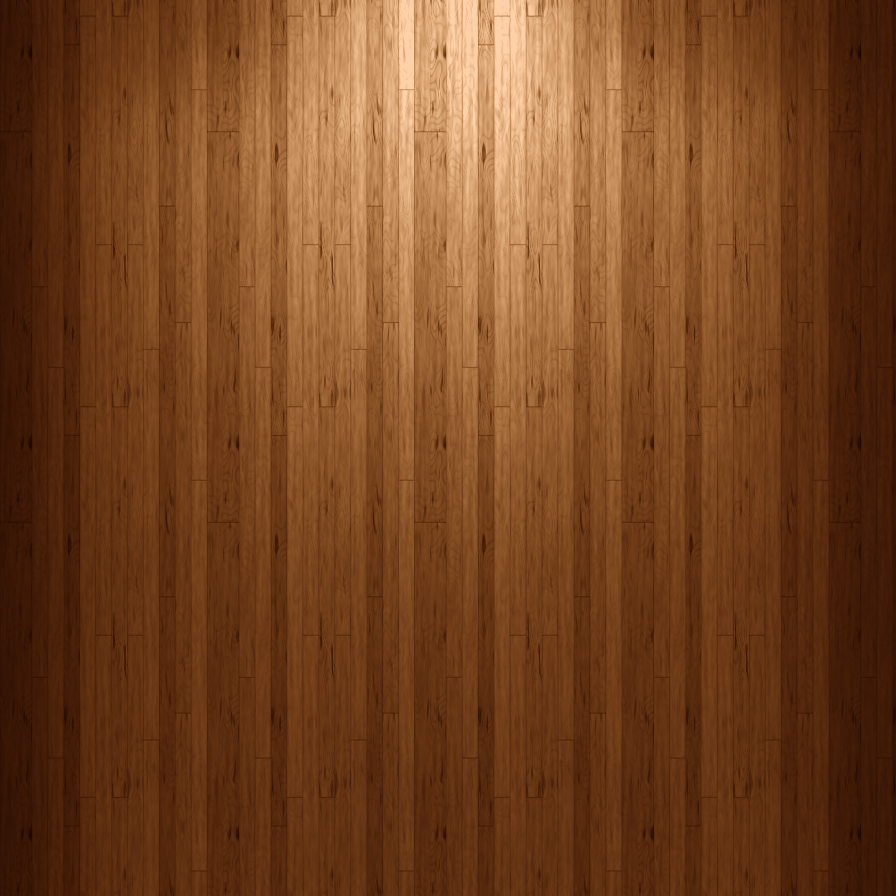
Give the GLSL for this texture, as a three.js fragment shader.

```glsl
// Narrow vertical wooden boards under a warm spotlight falling from the top.
varying vec2 vUv;

// Board layout, in canvas units
const float SLOTS = 13.0;
const float TILE_WIDTH = 0.2313;
const float BOARD_LENGTH = 0.436;
const float SEAM_WIDTH = 0.0014;
const float SEAM_DEPTH = 0.13;
const float JOINT_DEPTH = 0.2;

// Wood figure
const float STREAK_DEPTH = 0.13;
const float RING_DEPTH = 0.12;
const float FLECK_DEPTH = 0.42;
const float BOARD_VARIATION = 0.05;

// Light
const float AMBIENT = 0.38;
const float GLOW = 0.52;
const float GLOW_REACH = 0.5;
const float HOT_SPOT = 0.07;
const float EDGE_SHADE = 0.62;
const float EDGE_WIDTH = 0.17;
const vec3 WOOD_TINT = vec3(1.0, 0.82, 0.66);
const vec3 WOOD_GAMMA = vec3(1.0, 1.5, 2.36);

float hash(vec2 p) {
  vec3 q = fract(vec3(p.xyx) * 0.1031);
  q += dot(q, q.yzx + 33.33);
  return fract((q.x + q.y) * q.z);
}

float cornerSlope(vec2 cell, vec2 offset) {
  float a = 6.2832 * hash(cell);
  return dot(vec2(cos(a), sin(a)), offset);
}

float gradientNoise(vec2 p) {
  vec2 i = floor(p), f = fract(p);
  vec2 w = f * f * f * (f * (f * 6.0 - 15.0) + 10.0);
  vec2 e = vec2(1.0, 0.0);
  float low = mix(cornerSlope(i, f), cornerSlope(i + e, f - e), w.x);
  float high = mix(cornerSlope(i + e.yx, f - e.yx), cornerSlope(i + 1.0, f - 1.0), w.x);
  return mix(low, high, w.y);
}

// Picks the value of one slot from the packed per-slot settings
float pick(float slot, vec4 a, vec4 b, vec4 c, float last) {
  vec4 k = vec4(0.0, 1.0, 2.0, 3.0);
  vec4 s = vec4(slot);
  return dot(a, vec4(equal(s, k))) + dot(b, vec4(equal(s, k + 4.0)))
       + dot(c, vec4(equal(s, k + 8.0))) + last * step(11.5, slot);
}

float spotlight(vec2 p) {
  float x = p.x - 0.51;
  float drop = 1.0 - p.y;
  float spread = mix(0.21, 0.33, smoothstep(0.0, 0.2, drop));
  float cone = exp(-x * x / (spread * spread) - pow(drop / GLOW_REACH, 2.0));
  float hot = exp(-x * x / 0.012 - drop * drop / 0.025);
  float edge = min(p.x, 1.0 - p.x);
  float shade = mix(EDGE_SHADE, 1.0, smoothstep(-0.01, EDGE_WIDTH, edge));
  return (AMBIENT - 0.02 * drop + GLOW * cone + HOT_SPOT * hot) * shade;
}

float boards(vec2 p) {
  float column = fract(p.x / TILE_WIDTH) * SLOTS;
  float slot = floor(column);
  float across = column - slot;
  float slotWidth = TILE_WIDTH / SLOTS;

  float tone = pick(slot, vec4(0.89, 0.90, 0.98, 1.05), vec4(0.90, 1.06, 1.05, 1.00),
                    vec4(1.02, 1.04, 0.90, 0.99), 1.08);
  float joint = pick(slot, vec4(0.147, 0.147, 0.32, 0.41), vec4(0.05, 0.018, 0.273, 0.018),
                     vec4(0.273, 0.39, 0.23, 0.36), 0.10);
  float fleck = pick(slot, vec4(0.5, 1.0, 0.3, 0.25), vec4(0.8, 0.2, 0.35, 0.95),
                     vec4(0.5, 0.3, 0.75, 0.4), 0.15);

  // Position along each board, and its own tone
  float run = (1.0 - p.y - joint) / BOARD_LENGTH;
  float along = fract(run) * BOARD_LENGTH;
  tone += BOARD_VARIATION * (hash(vec2(slot + 3.0, floor(run) + 7.0)) - 0.5);

  // Fine streaks, arched rings and dark flecks
  vec2 grain = vec2(column * slotWidth, along) + vec2(0.0, slot * 1.7);
  float streak = gradientNoise(grain * vec2(230.0, 14.0))
               + 0.6 * gradientNoise(grain * vec2(330.0, 70.0) + 19.0);
  float bend = gradientNoise(vec2(across * 1.3 + slot * 9.0, along * 24.0));
  float field = 5.0 * bend + 4.0 * pow(across - 0.5, 2.0) + 7.0 * along;
  float ring = 1.0 - smoothstep(0.0, 0.28, abs(fract(field) - 0.5));
  float patchy = smoothstep(-0.15, 0.3, gradientNoise(vec2(slot * 5.3, along * 13.0)));
  float dark = smoothstep(0.22, 0.5, gradientNoise(grain * vec2(240.0, 32.0) + 41.0));
  tone *= 1.0 + STREAK_DEPTH * streak - RING_DEPTH * ring * (0.25 + 0.75 * patchy * fleck)
        - FLECK_DEPTH * dark * fleck * (0.35 + 0.65 * patchy);

  // Long seams, left out inside the double-width board, and butt joints
  float wideLeft = step(slot, 0.5) * step(0.5, across);
  float wideRight = step(abs(slot - 1.0), 0.5) * step(across, 0.5);
  float seamDistance = min(across, 1.0 - across) * slotWidth;
  float seam = (1.0 - smoothstep(0.0, SEAM_WIDTH, seamDistance)) * (1.0 - wideLeft - wideRight);
  float jointDistance = min(along, BOARD_LENGTH - along);
  float butt = 1.0 - smoothstep(0.0, SEAM_WIDTH, jointDistance);
  return tone * (1.0 - SEAM_DEPTH * seam) * (1.0 - JOINT_DEPTH * butt) * 1.03;
}

void main() {
  float level = clamp(spotlight(vUv) * boards(vUv), 0.0, 1.0);
  gl_FragColor = vec4(WOOD_TINT * pow(vec3(level), WOOD_GAMMA), 1.0);
}
```
